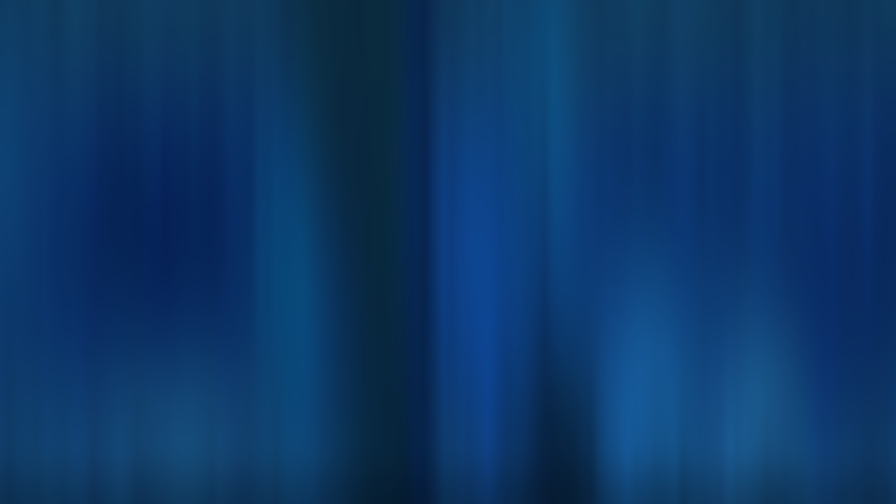
Write a WebGL 2 fragment shader that draws this background.

```glsl
#version 300 es
precision highp float;
// Deep blue curtain of soft vertical light streaks.
// Broad elliptical glows and shadows are blended over a vertical gradient,
// then stretched value noise frays their edges and adds fine streaks.

uniform vec2 u_resolution;
out vec4 fragColor;

float hash(vec2 p) {
    return fract(sin(dot(p, vec2(127.1, 311.7))) * 43758.5453);
}

float noise(vec2 p) {
    vec2 cell = floor(p);
    vec2 f = fract(p);
    f = f * f * (3.0 - 2.0 * f);
    return mix(mix(hash(cell), hash(cell + vec2(1, 0)), f.x),
               mix(hash(cell + vec2(0, 1)), hash(cell + vec2(1, 1)), f.x), f.y);
}

// Streaks: noise stretched along y, from broad folds to thin threads
float streaks(vec2 p) {
    float sum = 0.0;
    float weight = 0.4;
    float frequency = 22.0;
    for (int i = 0; i < 3; i++) {
        sum += weight * (noise(vec2(p.x * frequency, p.y * 1.6 + float(i) * 17.0)) - 0.5);
        frequency *= 2.1;
        weight *= 0.75;
    }
    return sum;
}

// Soft elliptical falloff
float glow(vec2 p, vec2 center, vec2 radius) {
    vec2 d = (p - center) / radius;
    return exp(-dot(d, d));
}

void main() {
    vec2 uv = gl_FragCoord.xy / u_resolution;
    float streak = streaks(uv);
    vec2 p = uv + vec2(0.025 * streak, 0.18 * streak);

    // Vertical gradient: muted top, clear blue middle, paler foot
    vec3 color = mix(vec3(0.045, 0.215, 0.43), vec3(0.06, 0.225, 0.36), smoothstep(0.6, 1.0, p.y));
    color = mix(color, vec3(0.075, 0.27, 0.44), 0.7 * smoothstep(0.4, 0.05, p.y));

    // Navy hollows on the left and right
    float leftFold = 1.0 - smoothstep(0.278, 0.292, p.x);
    color = mix(color, vec3(0.02, 0.125, 0.33), 0.9 * leftFold * glow(p, vec2(0.18, 0.54), vec2(0.14, 0.27)));
    color = mix(color, vec3(0.03, 0.15, 0.36), 0.8 * glow(p, vec2(0.94, 0.50), vec2(0.09, 0.33)));
    color = mix(color, vec3(0.03, 0.17, 0.39), 0.6 * glow(p, vec2(0.75, 0.62), vec2(0.09, 0.22)));

    // Bright blue and teal columns
    color = mix(color, vec3(0.03, 0.29, 0.48), 0.9 * glow(p, vec2(0.325, 0.42), vec2(0.045, 0.34)));
    color = mix(color, vec3(0.05, 0.27, 0.57), 0.9 * glow(p, vec2(0.55, 0.38), vec2(0.055, 0.40)));
    color = mix(color, vec3(0.05, 0.33, 0.53), 0.8 * glow(p, vec2(0.605, 0.86), vec2(0.035, 0.36)));
    color = mix(color, vec3(0.09, 0.37, 0.63), 0.85 * glow(p, vec2(0.72, 0.22), vec2(0.055, 0.26)));
    color = mix(color, vec3(0.11, 0.37, 0.58), 0.8 * glow(p, vec2(0.845, 0.17), vec2(0.05, 0.23)));
    color = mix(color, vec3(0.09, 0.31, 0.49), 0.7 * glow(p, vec2(0.20, 0.11), vec2(0.09, 0.17)));
    color = mix(color, vec3(0.06, 0.28, 0.48), 0.6 * glow(p, vec2(0.0, 0.70), vec2(0.05, 0.35)));

    // Central shadow: wider at the top, with a crisp right edge
    float shadowStart = mix(0.365, 0.315, smoothstep(0.3, 1.0, p.y));
    float shadow = smoothstep(shadowStart - 0.03, shadowStart + 0.06, p.x)
                 * (1.0 - smoothstep(0.462, 0.502, p.x));
    vec3 shadowColor = mix(vec3(0.025, 0.14, 0.24), vec3(0.04, 0.165, 0.24), uv.y);
    shadowColor = mix(shadowColor, vec3(0.02, 0.13, 0.32), 0.7 * smoothstep(0.43, 0.47, p.x));
    color = mix(color, shadowColor, 0.94 * shadow);

    // Dark pool at the foot, right of center
    color = mix(color, vec3(0.025, 0.12, 0.23), 0.9 * glow(p, vec2(0.625, 0.05), vec2(0.055, 0.27)));

    // Streak shading and dimmed lower edge
    color *= 1.0 + 0.36 * streak;
    color += vec3(0.0, 0.02, 0.01) * (noise(vec2(uv.x * 38.0, uv.y * 1.3 + 60.0)) - 0.5);
    color *= mix(0.78, 1.0, smoothstep(-0.02, 0.13, uv.y));

    fragColor = vec4(clamp(color, 0.0, 1.0), 1.0);
}
```
